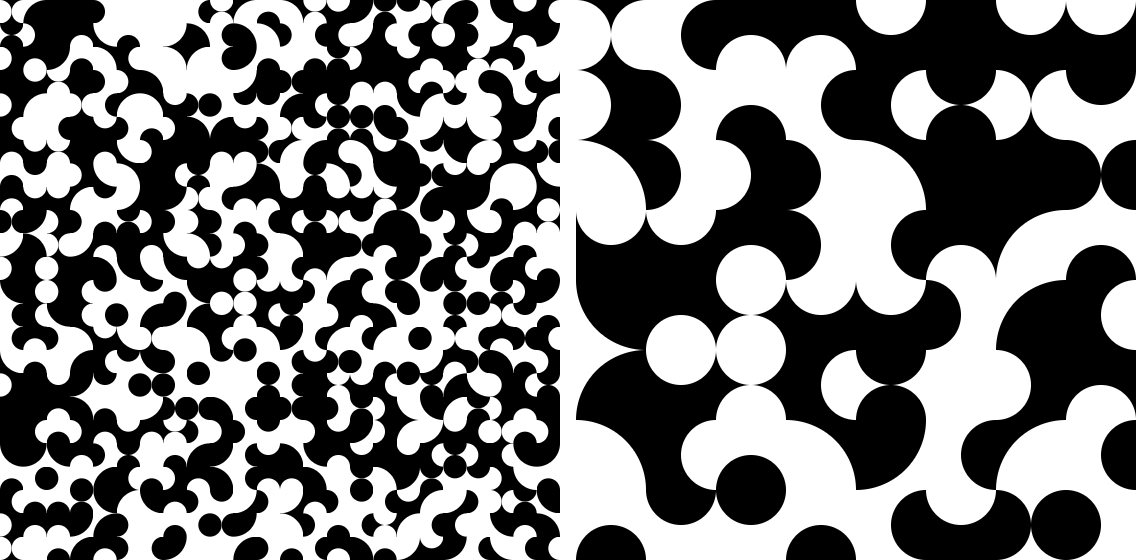
Left: the whole. Right: its middle third, enlarged.
Reproduce this pattern procedurally as a WebGL 1 fragment shader.

```glsl
precision highp float;
// Black and white blobs built from a grid of edge-matched tiles.
// Every grid edge gets a random colour; each cell joins its edges of one
// colour by half discs, or by a quarter disc when two neighbours agree.
uniform vec2 u_resolution;

const float CELLS = 24.0;        // whole number of cells per side, so it tiles
const float WHITE_SHARE = 0.5;   // chance that an edge is white
const float SEED = 7.0;
const float FAR = 4.0;           // distance standing for "no shape here"
const vec3 DARK = vec3(0.0);
const vec3 LIGHT = vec3(1.0);

// Salts that keep the random choices independent
const float SALT_HORIZONTAL = 0.0;
const float SALT_VERTICAL = 17.0;
const float SALT_SHAPE = 41.0;

// Random 0..1 per cell, wrapping at the canvas border
float cellHash(vec2 cell, float salt) {
  vec2 wrapped = floor(mod(cell + 0.5, CELLS));
  vec3 p = fract(vec3(wrapped, salt + SEED) * vec3(0.1031, 0.1030, 0.0973));
  p += dot(p, p.yzx + 33.33);
  return fract((p.x + p.y) * p.z);
}

// Colour of an edge: 1 is light, 0 is dark
float edgeColour(vec2 cell, float salt) {
  return step(cellHash(cell, salt), WHITE_SHARE);
}

// Distance to a half disc on an edge, if that edge has the shape's colour
float halfDisc(vec2 p, vec2 middle, float edge, float shape) {
  return edge == shape ? length(p - middle) - 0.5 : FAR;
}

void main() {
  vec2 grid = gl_FragCoord.xy / u_resolution * CELLS;
  vec2 cell = floor(grid);
  vec2 p = grid - cell;
  float pixel = CELLS / min(u_resolution.x, u_resolution.y);

  // Edges shared with the neighbouring cells
  float bottom = edgeColour(cell, SALT_HORIZONTAL);
  float top = edgeColour(cell + vec2(0.0, 1.0), SALT_HORIZONTAL);
  float left = edgeColour(cell, SALT_VERTICAL);
  float right = edgeColour(cell + vec2(1.0, 0.0), SALT_VERTICAL);

  // The rarer colour forms the shape; a tie is settled at random
  float lightEdges = bottom + top + left + right;
  float shape = lightEdges < 1.5 ? 1.0 : 0.0;
  if (lightEdges == 2.0) shape = step(0.5, cellHash(cell, SALT_SHAPE));

  float dist;
  if (bottom != top && left != right) {
    // Two adjacent edges: quarter disc around their common corner
    vec2 corner = vec2(right == shape ? 1.0 : 0.0, top == shape ? 1.0 : 0.0);
    dist = length(p - corner) - 1.0;
  } else {
    // Single or opposite edges: half discs
    dist = min(
      min(halfDisc(p, vec2(0.5, 0.0), bottom, shape),
          halfDisc(p, vec2(0.5, 1.0), top, shape)),
      min(halfDisc(p, vec2(0.0, 0.5), left, shape),
          halfDisc(p, vec2(1.0, 0.5), right, shape)));
  }

  // One pixel wide smooth edge
  float coverage = clamp(0.5 - dist / pixel, 0.0, 1.0);
  float light = mix(1.0 - shape, shape, coverage);
  gl_FragColor = vec4(mix(DARK, LIGHT, light), 1.0);
}
```
